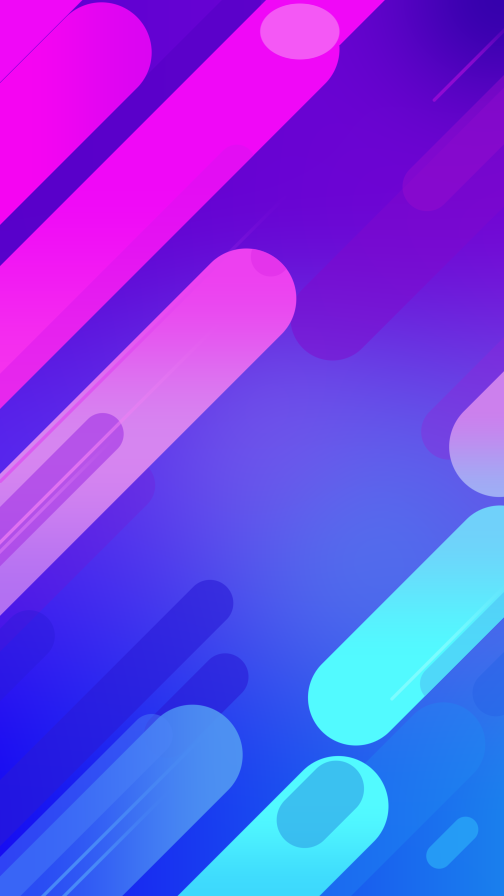
Reproduce this background procedurally as a WebGL 1 fragment shader.

```glsl
precision highp float;
// Diagonal rounded bars glowing over a violet to blue gradient.
uniform vec2 u_resolution;

// The canvas is 4.32 units wide and 7.68 units high.
float pixelSize() {
  return 4.32 / u_resolution.x;
}

// Coverage of a 45 degree bar; a negative len runs down and left from the cap.
float bar(vec2 p, vec2 cap, float len, float radius) {
  p -= cap;
  vec2 q = vec2(p.x + p.y, p.x - p.y) * 0.70711;
  q.x -= clamp(q.x, min(len, 0.0), max(len, 0.0));
  return 1.0 - smoothstep(-0.7, 0.7, (length(q) - radius) / pixelSize());
}

// Thin line of light, fading out toward its tip.
float streak(vec2 p, vec2 tip, float len) {
  float along = dot(tip - p, vec2(0.70711));
  return bar(p, tip, -len, 0.014) * smoothstep(0.0, len * 0.7, along);
}

float glow(vec2 p, vec2 center, float size) {
  vec2 d = (p - center) / size;
  return exp(-dot(d, d));
}

vec3 background(vec2 p) {
  float x = p.x / 4.32;
  vec3 violet = mix(vec3(0.36, 0.0, 0.82), vec3(0.45, 0.02, 0.83), x);
  vec3 middle = mix(vec3(0.34, 0.15, 0.93), vec3(0.42, 0.30, 0.91), x);
  vec3 low = mix(vec3(0.09, 0.05, 0.95), vec3(0.10, 0.50, 0.93), x);
  vec3 c = mix(low, middle, smoothstep(0.6, 3.9, p.y));
  c = mix(c, violet, smoothstep(3.5, 6.1, p.y));
  c = mix(c, vec3(0.30, 0.48, 0.93), 0.7 * glow(p, vec2(3.1, 3.0), 1.25));
  c = mix(c, vec3(0.48, 0.36, 0.92), 0.5 * glow(p, vec2(2.3, 4.0), 1.0));
  return mix(c, vec3(0.17, 0.0, 0.65), 0.85 * glow(p, vec2(4.3, 7.7), 0.95));
}

// Faint bars lying behind the bright ones.
vec3 faintBars(vec3 c, vec2 p) {
  vec3 plum = vec3(0.50, 0.03, 0.80);
  vec3 navy = vec3(0.16, 0.10, 0.84);
  c = mix(c, plum, 0.5 * bar(p, vec2(2.85, 4.95), 3.0, 0.36));
  c = mix(c, vec3(0.60, 0.05, 0.80), 0.45 * bar(p, vec2(3.66, 6.08), 2.0, 0.21));
  c = mix(c, vec3(0.55, 0.15, 0.85), 0.4 * bar(p, vec2(3.85, 3.98), 2.0, 0.24));
  c = mix(c, plum, 0.22 * bar(p, vec2(1.10, 3.52), -3.0, 0.23));
  c = mix(c, navy, 0.6 * bar(p, vec2(1.80, 2.51), -4.0, 0.20));
  c = mix(c, navy, 0.6 * bar(p, vec2(1.93, 1.88), -0.7, 0.20));
  c = mix(c, navy, 0.4 * bar(p, vec2(0.25, 2.23), -2.0, 0.22));
  c = mix(c, vec3(0.12, 0.55, 0.95), 0.35 * bar(p, vec2(3.8, 1.3), -3.0, 0.36));
  c = mix(c, vec3(0.15, 0.38, 0.90), 0.5 * bar(p, vec2(4.25, 1.74), 1.0, 0.20));
  c = mix(c, vec3(0.16, 0.66, 0.97), 0.75 * bar(p, vec2(3.99, 0.57), -0.32, 0.11));
  return mix(c, vec3(0.65, 0.05, 0.85), 0.7 * streak(p, vec2(4.5, 7.6), 1.1));
}

vec3 magentaBars(vec3 c, vec2 p) {
  vec3 magenta = vec3(0.94, 0.03, 0.97);
  vec3 shade = vec3(0.34, 0.0, 0.78);
  c = mix(c, shade, 0.7 * bar(p, vec2(2.1, 7.68), -5.0, 0.14));
  c = mix(c, magenta, bar(p, vec2(-1.0, 6.68), 3.0, 0.50));
  vec3 cornerBar = mix(vec3(0.96, 0.02, 0.95), vec3(0.86, 0.02, 0.95), smoothstep(0.2, 1.3, p.x));
  c = mix(c, cornerBar, bar(p, vec2(0.87, 7.23), -3.0, 0.43));

  // Wide band with a rounded lower step and a pale oval at its end.
  vec3 band = mix(vec3(0.96, 0.20, 0.93), magenta, smoothstep(4.3, 6.2, p.y));
  float cover = max(bar(p, vec2(3.79, 8.68), -8.0, 0.36), bar(p, vec2(2.49, 7.26), -5.0, 0.42));
  c = mix(c, band, cover);
  c = mix(c, vec3(0.82, 0.08, 0.93), 0.4 * cover * bar(p, vec2(2.03, 6.28), -4.0, 0.16));
  float oval = (length((p - vec2(2.57, 7.41)) / vec2(0.34, 0.24)) - 1.0) * 0.28;
  c = mix(c, vec3(0.96, 0.45, 0.96), 0.75 * (1.0 - smoothstep(-0.7, 0.7, oval / pixelSize())));

  // Pink bar fading to lavender.
  vec3 pink = mix(vec3(0.70, 0.44, 0.95), vec3(0.84, 0.52, 0.94), smoothstep(2.5, 3.8, p.y));
  pink = mix(pink, vec3(0.93, 0.25, 0.94), smoothstep(3.9, 5.4, p.y));
  float body = bar(p, vec2(2.11, 5.12), -4.0, 0.43);
  c = mix(c, pink, body);
  c = mix(c, vec3(0.86, 0.16, 0.90), 0.5 * body * bar(p, vec2(2.32, 5.48), 0.3, 0.17));
  c = mix(c, vec3(0.66, 0.24, 0.90), 0.7 * bar(p, vec2(0.88, 3.96), -3.0, 0.18));
  c = mix(c, vec3(0.95, 0.50, 0.96), 0.7 * streak(p, vec2(1.95, 4.98), 2.8));
  c = mix(c, vec3(0.90, 0.50, 0.97), 0.5 * streak(p, vec2(1.05, 4.0), 1.6));
  return mix(c, vec3(0.88, 0.25, 0.95), 0.6 * streak(p, vec2(2.55, 6.10), 3.6));
}

vec3 cyanBars(vec3 c, vec2 p) {
  vec3 cyan = vec3(0.32, 0.98, 1.0);
  vec3 lilac = mix(vec3(0.62, 0.68, 0.96), vec3(0.80, 0.50, 0.93), smoothstep(3.4, 4.2, p.y));
  c = mix(c, lilac, bar(p, vec2(4.28, 3.85), 1.0, 0.43));

  // Upper bar, shaded along its lower right side.
  float body = bar(p, vec2(3.05, 1.70), 1.75, 0.41);
  c = mix(c, mix(cyan, vec3(0.44, 0.82, 0.98), smoothstep(2.0, 3.2, p.y)), body);
  c = mix(c, vec3(0.30, 0.76, 0.96), 0.6 * body * bar(p, vec2(3.76, 1.82), 2.0, 0.16));
  c = mix(c, vec3(0.65, 1.0, 1.0), 0.5 * body * streak(p, vec2(4.42, 2.75), 1.5));

  // Lower bar with a darker pill inside.
  vec3 aqua = mix(vec3(0.24, 0.85, 0.99), cyan, smoothstep(0.0, 0.8, p.y));
  c = mix(c, aqua, bar(p, vec2(2.90, 0.77), -3.0, 0.43));
  c = mix(c, vec3(0.20, 0.68, 0.92), 0.75 * bar(p, vec2(2.88, 0.92), -0.38, 0.24));

  // Translucent blue bar at the lower left.
  vec3 azure = mix(vec3(0.17, 0.32, 0.96), vec3(0.32, 0.60, 0.95), smoothstep(0.2, 2.0, p.x));
  c = mix(c, azure, 0.9 * bar(p, vec2(1.65, 1.21), -4.0, 0.43));
  c = mix(c, vec3(0.30, 0.52, 0.97), 0.45 * bar(p, vec2(1.30, 1.38), -3.0, 0.18));
  c = mix(c, vec3(0.35, 0.68, 0.98), 0.6 * streak(p, vec2(1.85, 1.48), 2.6));
  return mix(c, vec3(0.35, 0.68, 0.98), 0.6 * streak(p, vec2(1.50, 0.95), 1.7));
}

void main() {
  vec2 p = gl_FragCoord.xy / u_resolution * vec2(4.32, 7.68);
  vec3 color = faintBars(background(p), p);
  color = cyanBars(magentaBars(color, p), p);
  gl_FragColor = vec4(color, 1.0);
}
```
